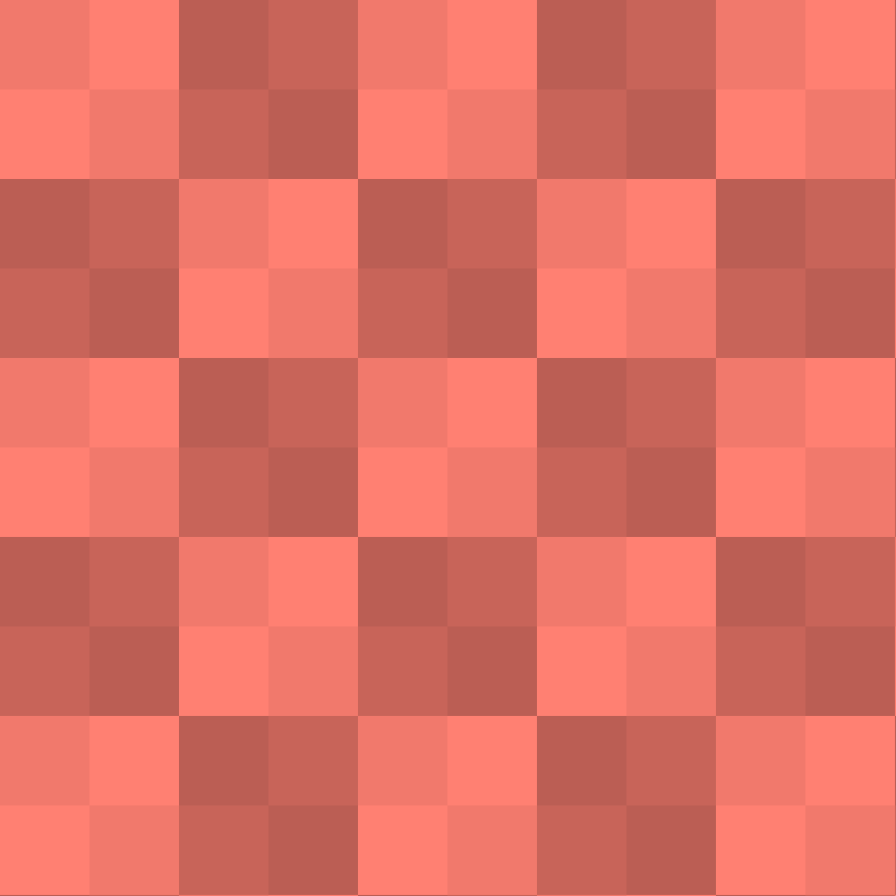
Give the GLSL for this pattern, as a WebGL 1 fragment shader.

```glsl
precision highp float;
// Two-level salmon checkerboard: light and dark squares, each split into a faint 2 by 2 checker.

uniform vec2 u_resolution;

const float SQUARES = 5.006;     // large squares across the canvas
const float SUBDIVISIONS = 2.0;  // small squares along each large one
const vec3 SALMON = vec3(1.0, 0.502, 0.447);
const float DARK_SHADE = 0.784;  // brightness of the dark large squares
const float LIGHT_FINE = 0.945;  // brightness of the dim small squares in light ones
const float DARK_FINE = 0.935;   // the same within dark ones

// Square wave of period 2: +1 on even cells, -1 on odd ones, with soft steps.
vec2 squareWave(vec2 p, float halfPixel) {
  vec2 parity = 1.0 - 2.0 * mod(floor(p), 2.0);
  vec2 edgeDistance = 0.5 - abs(fract(p) - 0.5);
  return parity * clamp(edgeDistance / halfPixel, 0.0, 1.0);
}

// Antialiased checker: 1 where the cell indices share parity, 0 elsewhere.
float checker(vec2 p, float halfPixel) {
  vec2 wave = squareWave(p, halfPixel);
  return 0.5 + 0.5 * wave.x * wave.y;
}

void main() {
  // Cells are counted from the top left corner.
  vec2 fromTop = vec2(gl_FragCoord.x, u_resolution.y - gl_FragCoord.y);
  vec2 p = fromTop / u_resolution.y * SQUARES;
  float halfPixel = 0.5 * SQUARES / u_resolution.y;

  float isLight = checker(p, halfPixel);
  float isDim = checker(p * SUBDIVISIONS, halfPixel * SUBDIVISIONS);

  // Shade the large squares, then the small ones inside them.
  float shade = mix(DARK_SHADE, 1.0, isLight);
  float fineShade = mix(1.0, mix(DARK_FINE, LIGHT_FINE, isLight), isDim);

  gl_FragColor = vec4(SALMON * shade * fineShade, 1.0);
}
```
